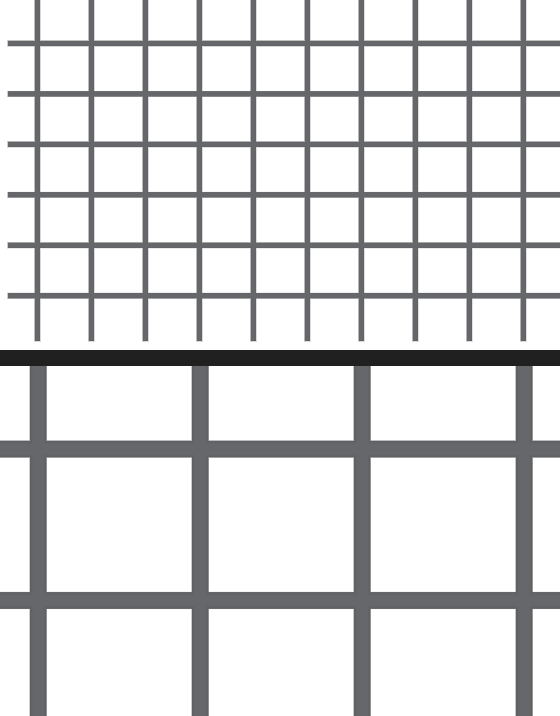
Top, the full canvas; bottom, a detail of the centre.
Write a WebGL 1 fragment shader that draws this pattern.

```glsl
precision mediump float;
// Draws a grey square-ended grid on white, with margins at the left and bottom.

uniform vec2 u_resolution;

// Lengths are fractions of the canvas height.
const vec2 FIRST_LINE = vec2(0.1069, 0.1550);   // centre of first column and row
const vec2 PITCH = vec2(0.15427, 0.14418);      // spacing of columns and rows
const vec2 LINE_COUNT = vec2(10.0, 6.0);        // columns across, rows up
const vec2 LINE_START = vec2(0.0219, 0.0250);   // left end of rows, lower end of columns
const float HALF_WIDTH = 0.0081;
const float RIM_WIDTH = 0.0042;                 // slightly darker band inside each edge
const float EDGE_SOFTNESS = 0.7;                // in pixels

const vec3 PAPER = vec3(1.0);
const vec3 LINE_CORE = vec3(0.400, 0.405, 0.415);
const vec3 LINE_RIM = vec3(0.372, 0.374, 0.384);

// Signed distances to the nearest column (x) and row (y), without end caps.
vec2 lineDistances(vec2 p) {
    vec2 index = floor((p - FIRST_LINE) / PITCH + 0.5);
    index = clamp(index, vec2(0.0), LINE_COUNT - 1.0);
    return abs(p - FIRST_LINE - index * PITCH) - HALF_WIDTH;
}

// Union of the columns and rows, each cut off at its starting end.
float gridDistance(vec2 p) {
    vec2 capped = max(lineDistances(p), LINE_START.yx - p.yx);
    return min(capped.x, capped.y);
}

void main() {
    float pixel = 1.0 / u_resolution.y;
    vec2 p = gl_FragCoord.xy * pixel;
    float d = gridDistance(p);

    // Shade the line from rim to core, then lay it over the paper.
    float core = smoothstep(0.0, RIM_WIDTH, -d);
    vec3 ink = mix(LINE_RIM, LINE_CORE, core);
    float soft = EDGE_SOFTNESS * pixel;
    float coverage = 1.0 - smoothstep(-soft, soft, d);

    gl_FragColor = vec4(mix(PAPER, ink, coverage), 1.0);
}
```
